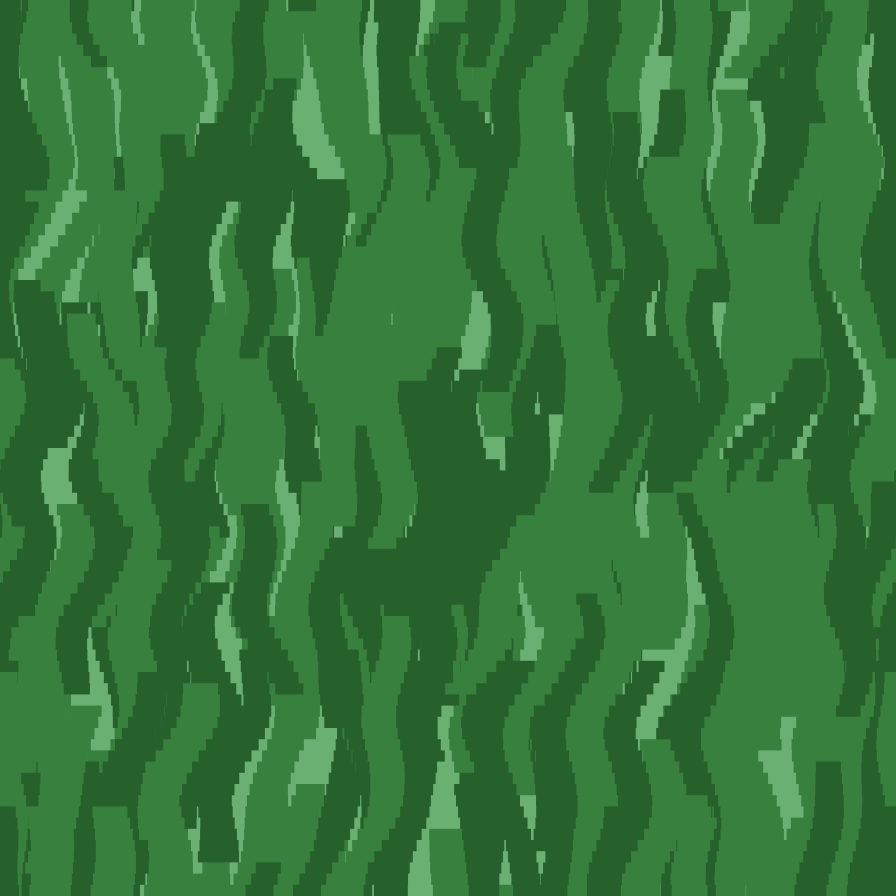
This pattern is drawn by a Shadertoy shader. Its source:

```glsl
const vec3 LIGHT_GREEN = vec3(0.42, 0.69, 0.45);
const vec3 MID_GREEN   = vec3(0.22, 0.50, 0.24);
const vec3 DARK_GREEN  = vec3(0.15, 0.38, 0.17);

const vec2 GRID = vec2(12.0, 5.0);        // blades per layer
const vec2 SWAY_PERIOD = vec2(4.0, 8.0);  // noise cells across the canvas
const float STEP_ROWS = 80.0;             // stair steps up the canvas
const int LAYERS = 4;

vec4 hash42(vec2 p) {
    vec4 q = fract(p.xyxy * vec4(0.1031, 0.1030, 0.0973, 0.1099));
    q += dot(q, q.wzxy + 33.33);
    return fract((q.xxyz + q.yzzw) * q.zywx);
}

float cornerSlope(vec2 lattice, vec2 offset, vec2 period) {
    float angle = 6.28318 * hash42(mod(lattice, period) + 17.0).x;
    return dot(vec2(cos(angle), sin(angle)), offset);
}

// Gradient noise that wraps after "period" cells
float gradientNoise(vec2 p, vec2 period) {
    vec2 i = floor(p), f = p - i;
    vec2 u = f * f * f * (f * (f * 6.0 - 15.0) + 10.0);
    vec2 e = vec2(1.0, 0.0);
    float low  = mix(cornerSlope(i, f, period),
                     cornerSlope(i + e, f - e, period), u.x);
    float high = mix(cornerSlope(i + e.yx, f - e.yx, period),
                     cornerSlope(i + e, f - e, period), u.x);
    high = mix(cornerSlope(i + e.yx, f - e.yx, period),
               cornerSlope(i + e.xx, f - e.xx, period), u.x);
    return mix(low, high, u.y);
}

// Coverage of one swaying blade with flat ends
float bladeMask(vec2 p, vec2 centre, float halfLength, float halfWidth,
                float lean, float pixel) {
    float t = (p.y - centre.y) / halfLength;
    float sway = 0.055 * gradientNoise(vec2(centre.x, p.y) * SWAY_PERIOD, SWAY_PERIOD);
    float width = halfWidth * (1.0 - 0.25 * t * t);
    float edge = abs(p.x - centre.x - lean * t - sway) - width;
    return step(abs(t), 1.0) * clamp(0.5 - edge / pixel, 0.0, 1.0);
}

// Paints one layer, upper blades first so lower ones lie in front
vec3 paintLayer(vec3 colour, vec2 p, float layer, float pixel) {
    vec2 shift = layer * vec2(0.37, 0.29);
    vec2 home = floor(p * GRID + shift);
    for (int row = 1; row >= -1; row--) {
        for (int column = -1; column <= 1; column++) {
            vec2 cell = home + vec2(column, row);
            vec2 seed = mod(cell, GRID) + layer * vec2(31.0, 47.0);
            vec4 place = hash42(seed + 5.0);
            vec4 form = hash42(seed + 211.0);
            vec2 jitter = (place.xy - 0.5) * vec2(0.8, 0.6);
            vec2 centre = (cell + 0.5 + jitter - shift) / GRID;
            float dark = step(form.x, 0.52);
            float halfLength = mix(0.4, 0.85, place.z) / GRID.y;
            float halfWidth = mix(0.0225, 0.0185, dark) * mix(0.85, 1.15, form.y);
            float lean = mix(-0.022, 0.036, place.w);
            float mask = bladeMask(p, centre, halfLength, halfWidth, lean, pixel);
            colour = mix(colour, mix(MID_GREEN, DARK_GREEN, dark), mask);
        }
    }
    return colour;
}

// Colour along one horizontal stair step
vec3 stepColour(float x, float row, float pixel) {
    vec2 p = vec2(x, (row + 0.5) / STEP_ROWS);
    vec3 colour = LIGHT_GREEN;
    for (int i = 0; i < LAYERS; i++) {
        colour = paintLayer(colour, p, float(i), pixel);
    }
    return colour;
}

void mainImage(out vec4 fragColor, in vec2 fragCoord) {
    vec2 uv = fragCoord / iResolution.xy;
    vec2 pixel = 1.0 / iResolution.xy;

    // Blend neighbouring steps within one pixel of their border
    float height = uv.y * STEP_ROWS;
    float border = floor(height + 0.5);
    float blend = clamp(0.5 + (height - border) / (pixel.y * STEP_ROWS), 0.0, 1.0);
    vec3 below = stepColour(uv.x, border - 1.0, pixel.x);
    vec3 above = stepColour(uv.x, border, pixel.x);
    fragColor = vec4(mix(below, above, blend), 1.0);
}
```
